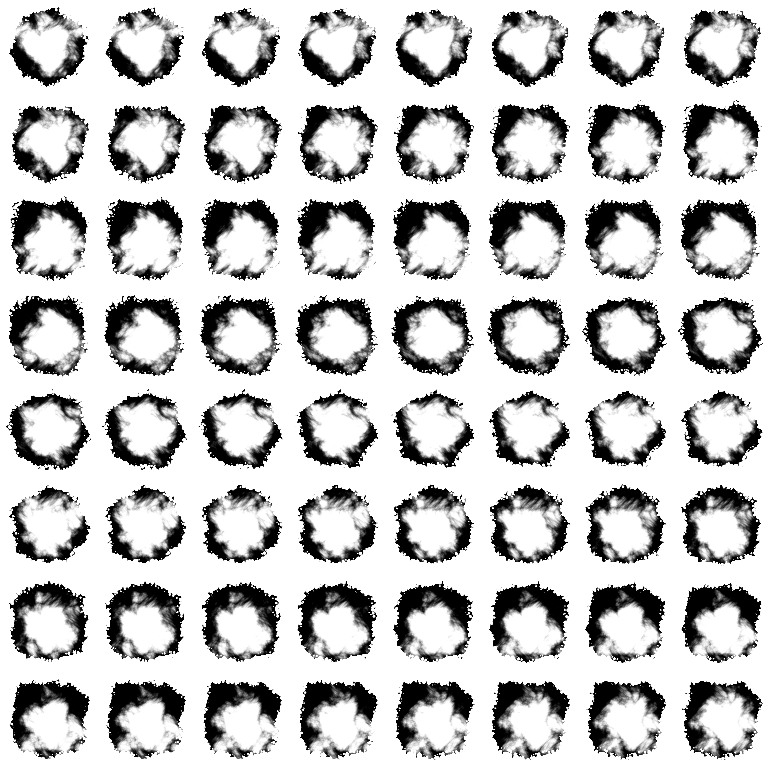
Reproduce this pattern procedurally as a WebGL 1 fragment shader.

```glsl
precision highp float;

uniform vec2 u_resolution;

const float TAU = 6.2831853;
const float GRID = 8.0;

vec2 hash2(vec2 p) {
    vec2 k = vec2(dot(p, vec2(127.1, 311.7)), dot(p, vec2(269.5, 183.3)));
    return fract(sin(k) * 43758.55);
}

// Distance to the nearest feature point; points orbit with phase
float cellular(vec2 p, float phase) {
    vec2 cell = floor(p);
    vec2 local = fract(p);
    float nearest = 4.0;
    for (int j = -1; j <= 1; j++) {
        for (int i = -1; i <= 1; i++) {
            vec2 offset = vec2(float(i), float(j));
            vec2 point = 0.5 + 0.42 * sin(phase + TAU * hash2(cell + offset));
            vec2 delta = offset + point - local;
            nearest = min(nearest, dot(delta, delta));
        }
    }
    return sqrt(nearest);
}

// Layered cellular noise bent by sines, roughly centred on zero
float smoke(vec2 p, float phase) {
    float sum = 0.0;
    float amplitude = 1.0;
    p += 0.035 * sin(p.yx * vec2(17.0, 14.0) + vec2(phase, 1.7 - phase));
    p *= 5.5;
    for (int octave = 0; octave < 4; octave++) {
        sum += amplitude * (cellular(p, phase) - 0.45);
        p = mat2(1.6, 1.2, -1.2, 1.6) * p + 7.3;
        amplitude *= 0.55;
    }
    return sum;
}

// Superellipse radius: exponent 2 is round, larger is squarer
float roundedRadius(vec2 p, float exponent) {
    vec2 q = pow(abs(p) + 0.0001, vec2(exponent));
    return pow(q.x + q.y, 1.0 / exponent);
}

// Positive inside the ragged silhouette
float silhouette(vec2 p, float pulse, float phase) {
    float radius = roundedRadius(p, 2.9 + 0.9 * pulse);
    float lobes = 0.09 * (cellular(p * 5.0 + 3.1, phase) - 0.45);
    float teeth = 0.065 * (cellular(p * 30.0 + 11.0, phase * 2.0) - 0.45);
    return 0.38 - radius + lobes + teeth;
}

// Distance outward from the bright, drifting core
float coreDistance(vec2 p, float pulse, float time) {
    vec2 drift = vec2(0.025 - 0.02 * cos(time * 1.15), -0.025 - 0.03 * pulse);
    vec2 q = p - drift;
    q.x *= 1.0 + 1.7 * pulse * q.y;
    return length(q) - 0.205;
}

float burst(vec2 p, float time, float pixel) {
    float pulse = cos(TAU * (time - 2.5) / 4.5);
    float phase = time * 0.95;
    float depth = coreDistance(p, pulse, time) + 0.17 * smoke(p, phase);
    float shade = 1.0 - smoothstep(0.0, 0.15, depth);
    float cover = smoothstep(-0.5 * pixel, 0.5 * pixel, silhouette(p, pulse, phase));
    return mix(1.0, shade, cover);
}

void main() {
    vec2 grid = GRID * gl_FragCoord.xy / u_resolution;
    vec2 cell = floor(grid);

    // Frames advance left to right, then top to bottom
    float time = (cell.x + GRID * (GRID - 1.0 - cell.y)) / GRID;
    vec2 p = fract(grid) - vec2(0.51, 0.515);
    float pixel = GRID / u_resolution.y;

    gl_FragColor = vec4(vec3(burst(p, time, pixel)), 1.0);
}
```
